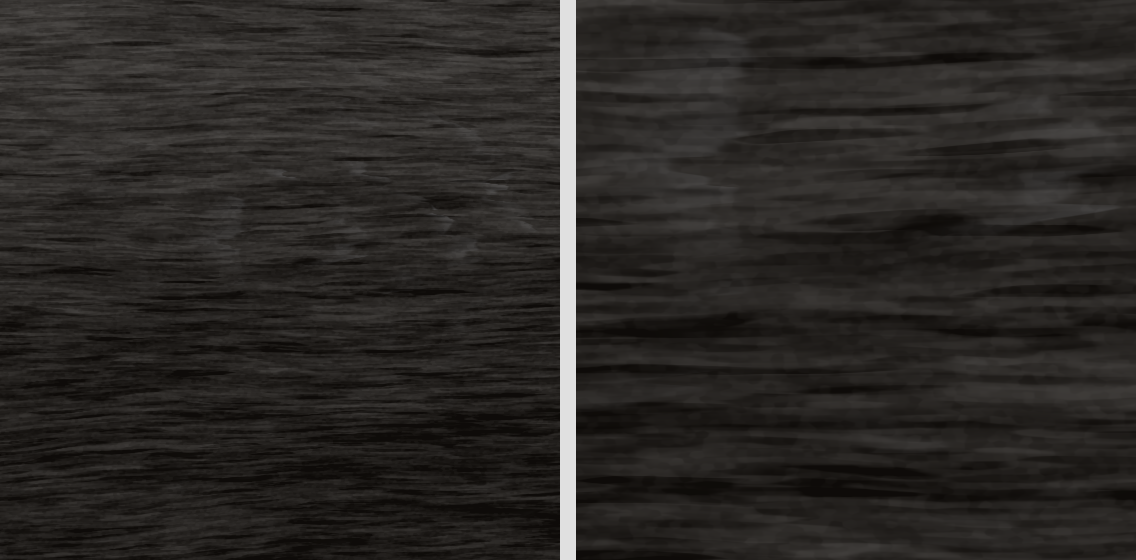
Left: the whole. Right: its middle third, enlarged.
A three.js fragment shader for this texture:

```glsl
varying vec2 vUv;

float hash(vec2 p) {
  return fract(sin(dot(p, vec2(127.1, 311.7))) * 43758.545);
}

// Cellular noise: random cell tones with narrow blends, rows shifted at random
float cells(vec2 p) {
  float tone = 0.0, total = 0.0;
  for (int j = -1; j <= 1; j++) {
    float row = floor(p.y) + float(j);
    float x = p.x + 9.0 * hash(vec2(row, 3.7));
    for (int i = -1; i <= 1; i++) {
      vec2 cell = vec2(floor(x) + float(i), row);
      vec2 seed = cell + 0.15 + 0.7 * vec2(hash(cell), hash(cell + 51.3));
      vec2 d = seed - vec2(x, p.y);
      float weight = exp(-9.0 * dot(d, d));
      tone += weight * hash(cell + 17.9);
      total += weight;
    }
  }
  return tone / total;
}

// Bend the straight grain with slow waves, a tilt low down and a small knot
vec2 bendGrain(vec2 p) {
  vec2 knot = p - vec2(0.3, 0.58);
  float bend = 0.006 * sin(p.x * 5.0 + p.y * 9.0 + 1.0)
             + 0.002 * sin(p.x * 12.0 - p.y * 17.0)
             + 0.0006 * sin(p.x * 41.0 + p.y * 60.0);
  bend -= 0.045 * p.x * (1.0 - smoothstep(0.1, 0.6, p.y));
  bend -= 0.5 * knot.y * exp(-dot(knot * knot, vec2(400.0, 2500.0)));
  return p + vec2(0.0, bend);
}

// Pale flecks on nested arcs, broken into ragged steps by the grain
float flecks(vec2 p) {
  float ragged = cells(p * vec2(7.0, 110.0) + 9.0);
  float arc = p.x + 1.2 * sqrt(pow(p.y - 0.56, 2.0) + 0.002);
  float ring = fract(5.5 * arc + 0.25 * sin(p.y * 31.0 + p.x * 8.0) + 0.35 * ragged);
  float edge = smoothstep(0.6, 0.94, ring) * (1.0 - smoothstep(0.95, 1.0, ring));
  vec2 fromHeart = (p - vec2(0.67, 0.65)) / vec2(0.32, 0.15);
  float heart = exp(-dot(fromHeart, fromHeart));
  float patches = smoothstep(0.4, 0.8, cells(p * vec2(14.0, 40.0) + 70.0));
  return edge * (0.15 + 0.85 * heart) * (0.1 + 0.9 * patches);
}

void main() {
  vec2 p = bendGrain(vUv);

  // Light falls from the upper left
  float light = mix(0.122, 0.212, smoothstep(0.1, 1.0, vUv.y));
  light += 0.025 * (0.5 - vUv.x);

  // Grain from broad bands down to hairlines
  light += 0.022 * (cells(p * vec2(2.0, 13.0)) - 0.5);
  light += 0.045 * (cells(p * vec2(3.0, 62.0) + 20.0) - 0.5);
  light += 0.085 * (cells(p * vec2(8.0, 135.0) + 33.0) - 0.5);
  light += 0.075 * (cells(p * vec2(26.0, 240.0) + 5.0) - 0.5);

  // Thin dark pores
  float pores = smoothstep(0.68, 0.92, cells(p * vec2(10.0, 165.0) + 40.0));
  light -= 0.06 * pores;

  // Gritty surface
  light += 0.035 * (cells(p * vec2(150.0, 250.0) + 80.0) - 0.5);

  // Warm brown black with cool grey flecks
  vec3 wood = max(vec3(light), 0.055) - vec3(0.0, 0.011, 0.021);
  wood += flecks(p) * 0.12 * vec3(0.9, 0.95, 1.03);
  gl_FragColor = vec4(wood, 1.0);
}
```
